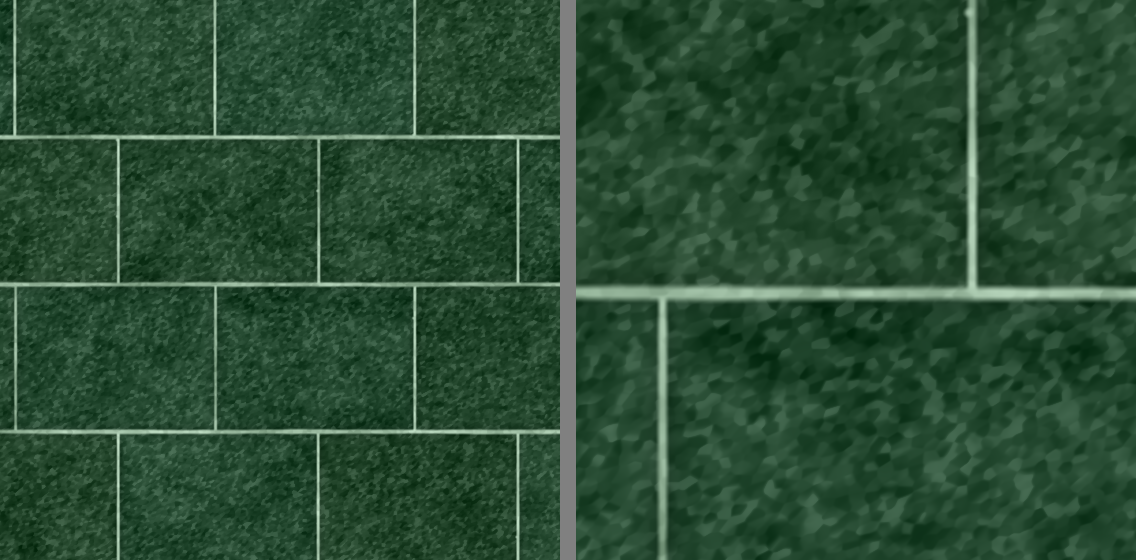
Left, the full canvas; right, a detail of the centre.
This texture is drawn by a Shadertoy shader. Its source:

```glsl
// Dark green pebbled wall tiles in a half-offset bond with thin, pale, worn joints.

const vec2 TILE = vec2(0.3568, 0.2630);     // tile pitch in canvas units
const vec2 ORIGIN = vec2(0.0273, 0.2290);   // one joint crossing
const float ROW_SHIFT = 0.518;              // shift of odd rows, in tiles
const vec2 JOINT_HALF = vec2(0.0025, 0.0037);
const vec2 JOINT_SOFT = vec2(0.0020, 0.0027);

const vec3 GLAZE = vec3(0.146, 0.286, 0.186);
const vec3 JOINT_DULL = vec3(0.42, 0.55, 0.44);
const vec3 JOINT_PALE = vec3(0.72, 0.84, 0.74);

float hash(vec2 p) {
    vec3 q = fract(p.xyx * vec3(0.1031, 0.1030, 0.0973));
    q += dot(q, q.yzx + 33.33);
    return fract((q.x + q.y) * q.z);
}

// Smooth cellular noise: random cell values blended by distance, about -0.5 to 0.5
float cellular(vec2 p) {
    vec2 cell = floor(p);
    float total = 0.0;
    float weights = 0.0;
    for (int j = -1; j <= 1; j++) {
        for (int i = -1; i <= 1; i++) {
            vec2 id = cell + vec2(i, j);
            vec2 offset = id + vec2(hash(id), hash(id + 57.3)) - p;
            float weight = exp(-7.0 * dot(offset, offset));
            total += weight * hash(id + 91.7);
            weights += weight;
        }
    }
    return total / weights - 0.5;
}

// Layered sines, roughly -1 to 1
float waves(float t, float seed) {
    float phase = seed * 6.283;
    return (sin(t * 17.0 + phase) + 0.7 * sin(t * 41.0 + phase * 2.3)
          + 0.5 * sin(t * 113.0 + phase * 3.7)) / 2.2;
}

float band(float distance, float halfWidth, float softness) {
    return 1.0 - smoothstep(halfWidth - softness, halfWidth + softness, abs(distance));
}

// Fine pebbling with a few pale flecks, slightly slanted
float grain(vec2 p) {
    p.y -= 0.3 * p.x;
    float fine = cellular(p * vec2(150.0, 185.0));
    float pebbles = cellular(p * vec2(72.0, 92.0) + 19.0);
    float fleck = smoothstep(0.18, 0.42, fine + 0.4 * pebbles);
    return 0.125 * fine + 0.070 * pebbles + 0.035 * (fleck - 0.12);
}

// Broad uneven tone in two sizes
float clouds(vec2 p) {
    return 0.055 * cellular(p * 26.0 + 7.0) + 0.060 * cellular(p * 9.0 + 3.0);
}

// Joint colour, varying in brightness along its length
vec3 jointColor(float along, float seed, float level) {
    float wear = level + 0.40 * waves(along, seed) + 0.30 * (seed - 0.5);
    return mix(JOINT_DULL, JOINT_PALE, clamp(wear, 0.0, 1.0));
}

void mainImage(out vec4 fragColor, in vec2 fragCoord) {
    vec2 uv = fragCoord / iResolution.xy;
    float pixel = 0.8 / min(iResolution.x, iResolution.y);
    vec2 softness = max(JOINT_SOFT, vec2(pixel));

    // Running bond grid
    vec2 grid = (uv - ORIGIN) / TILE;
    float row = floor(grid.y);
    grid.x -= ROW_SHIFT * mod(row, 2.0);
    vec2 tile = vec2(floor(grid.x), row);
    vec2 nearestJoint = floor(grid + 0.5);

    // Signed distances to the joints, which are slightly uneven
    float seedV = hash(vec2(nearestJoint.x, row) + 11.0);
    float seedH = hash(vec2(nearestJoint.y, 4.0) + 23.0);
    vec2 gap = (grid - nearestJoint) * TILE;
    gap.x += 0.002 * (seedV - 0.5);
    gap.y += 0.0005 * waves(uv.x * 0.6, seedH);

    // Tile face: tone per tile, clouds, grain, shade beside the joints
    vec2 surface = uv + tile * 3.0 + 20.0;
    float tone = 0.024 * (hash(tile + 5.0) - 0.5);
    vec3 color = GLAZE + tone + clouds(surface) + grain(surface);
    color += vec3(0.014, 0.0, -0.010) * (hash(tile + 31.0) - 0.5);
    float shade = max(exp(-abs(gap.x) / 0.006), exp(-abs(gap.y) / 0.008));
    color *= 1.0 - 0.24 * shade;

    // Joints: vertical first, then the broader horizontal ones
    float widthV = JOINT_HALF.x * (1.0 + 0.12 * waves(uv.y * 2.0, seedV));
    float widthH = JOINT_HALF.y * (1.0 + 0.18 * waves(uv.x, seedH));
    vec3 colorV = jointColor(uv.y * 0.7, seedV, 0.72);
    vec3 colorH = jointColor(uv.x * 0.7, seedH, 0.60);
    float grit = 0.12 * cellular(uv * 130.0);
    color = mix(color, colorV + grit, band(gap.x, widthV, softness.x));
    color = mix(color, colorH + grit, band(gap.y, widthH, softness.y));

    // Rare chips of pale grout beside the vertical joints
    vec2 chipCell = vec2(nearestJoint.x + row * 7.0, floor(uv.y * 110.0));
    float chip = step(0.985, hash(chipCell + 71.0));
    float chipY = (fract(uv.y * 110.0) - 0.5) / 110.0;
    float chipDistance = length(vec2(gap.x + 0.0022, chipY));
    color = mix(color, JOINT_PALE, 0.7 * chip * band(chipDistance, 0.0022, softness.x));

    fragColor = vec4(clamp(color, 0.0, 1.0), 1.0);
}
```
